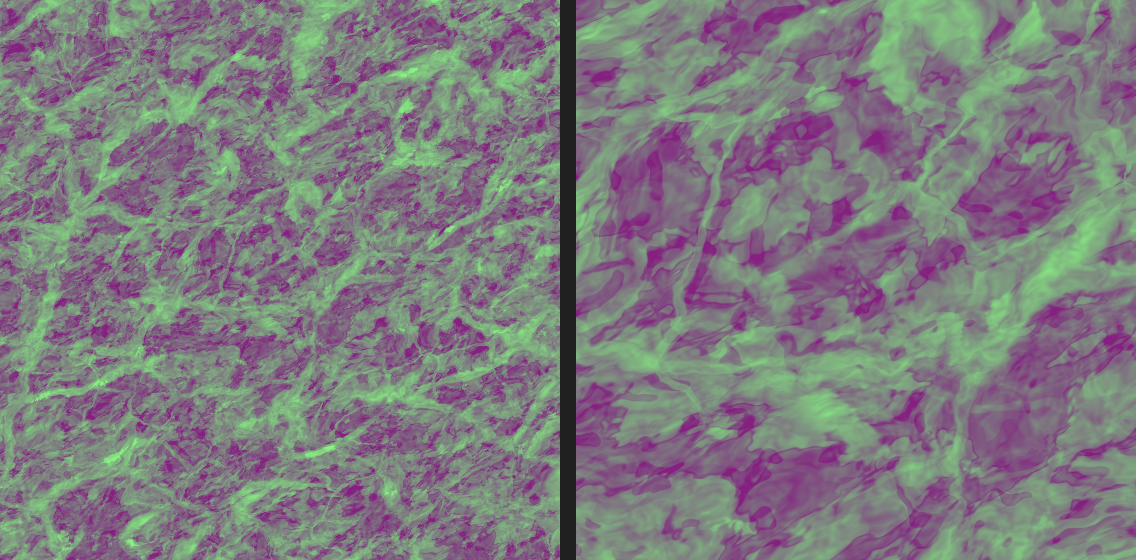
Left: the whole. Right: its middle third, enlarged.
A Shadertoy shader for this texture:

```glsl
// Veined marble: purple stone patches crossed by slanted, branching green veins.

const float GRAIN_ANGLE = 0.52;
const float NOISE_SPREAD = 0.28; // typical deviation of fbm

vec2 hash2(vec2 cell) {
    vec3 h = fract(cell.xyx * vec3(0.1031, 0.1030, 0.0973));
    h += dot(h, h.yzx + 33.33);
    return fract((h.xx + h.yz) * h.zy);
}

float cornerSlope(vec2 cell, vec2 offset) {
    float angle = 6.2832 * hash2(cell).x;
    return dot(vec2(cos(angle), sin(angle)), offset);
}

float gradientNoise(vec2 p) {
    vec2 i = floor(p), f = fract(p);
    vec2 w = f * f * f * (f * (f * 6.0 - 15.0) + 10.0);
    vec2 e = vec2(1.0, 0.0);
    float low = mix(cornerSlope(i, f), cornerSlope(i + e.xy, f - e.xy), w.x);
    float high = mix(cornerSlope(i + e.yx, f - e.yx), cornerSlope(i + e.xx, f - e.xx), w.x);
    return mix(low, high, w.y);
}

float fbm(vec2 p, int octaves, float gain) {
    float sum = 0.0, amplitude = 1.0;
    for (int i = 0; i < octaves; i++) {
        sum += amplitude * gradientNoise(p);
        p = mat2(1.98, 0.3, -0.3, 1.98) * p + 17.3;
        amplitude *= gain;
    }
    return sum;
}

// Gap between the two nearest cell centres: zero along the cell borders.
float cellBorder(vec2 p) {
    vec2 i = floor(p), f = fract(p);
    float nearest = 9.0, second = 9.0;
    for (int y = -1; y <= 1; y++)
    for (int x = -1; x <= 1; x++) {
        vec2 o = vec2(x, y);
        float d = length(o + hash2(i + o) - f);
        second = min(second, max(nearest, d));
        nearest = min(nearest, d);
    }
    return second - nearest;
}

// Turns the plane along the grain and lengthens features in that direction.
vec2 grainSpace(vec2 p, float angle, float stretch) {
    vec2 along = vec2(cos(angle), sin(angle));
    return vec2(dot(p, along) * stretch, dot(p, vec2(-along.y, along.x)));
}

vec2 crumple(vec2 p, float scale, float amount) {
    return p + amount * vec2(fbm(p * scale + 3.7, 5, 0.52), fbm(p * scale + 41.2, 5, 0.52));
}

float line(float dist, float width) {
    return 1.0 - smoothstep(0.5 * width, width, abs(dist));
}

void mainImage(out vec4 fragColor, in vec2 fragCoord) {
    vec2 uv = fragCoord / iResolution.y;
    vec2 streak = crumple(grainSpace(uv, GRAIN_ANGLE, 0.54), 9.0, 0.020);
    vec2 web = crumple(grainSpace(uv, GRAIN_ANGLE, 0.72) + 5.0, 8.0, 0.032);

    // Stone body: small sharp-edged patches with dark rims
    float cloud = fbm(streak * 17.0, 5, 0.68) / NOISE_SPREAD;
    float region = gradientNoise(web * 6.0 + 9.0);
    float level = cloud + 0.4 * region;
    float rim = exp(-pow((level + 0.42) / 0.22, 2.0));
    float green = 0.460 + 0.040 * clamp(level, -2.0, 2.5);
    green += 0.045 * (2.0 * smoothstep(-0.3, 0.0, level) - 1.0) - 0.13 * rim;

    // Mottling, crisp specks and ragged dark pits
    float mottle = fbm(web * 68.0 + 70.0, 3, 0.75);
    float specks = smoothstep(-0.05, 0.05, fbm(streak * 44.0 + 33.0, 3, 0.6));
    float pits = smoothstep(0.24, 0.32, fbm(web * 50.0 + 21.0, 2, 0.6) + 0.2 * region);
    green += 0.17 * mottle + 0.07 * (specks - 0.5) - 0.17 * pits;

    // Branching veins that swell and fade
    float swell = smoothstep(-0.25, 0.40, gradientNoise(web * 12.0 + 30.0));
    float border = cellBorder(web * 5.5) + 0.04 * mottle;
    float branches = line(border, 0.045 + 0.085 * swell) * (0.6 + 0.4 * swell);
    float twigBorder = cellBorder(web * 13.0 + 60.0) + 0.05 * mottle;
    float twigs = line(twigBorder, 0.05 + 0.07 * swell) * smoothstep(-0.1, 0.2, region);

    // Long streaks and hairlines
    float fade = smoothstep(-0.15, 0.35, gradientNoise(streak * 12.0 + 55.0));
    float streaks = line(gradientNoise(streak * 9.0 + 12.0) + 0.04 * mottle, 0.025 + 0.07 * fade);
    float hairs = line(gradientNoise(streak * 19.0 + 80.0), 0.07) * (1.0 - fade);

    float vein = max(max(branches, streaks * (0.25 + 0.75 * fade)), max(0.7 * twigs, 0.35 * hairs));
    green = mix(green, 0.75 + 0.18 * mottle + 0.03 * cloud, 0.88 * vein);

    // Pale flecks
    float flecks = smoothstep(0.33, 0.39, gradientNoise(streak * 40.0 + 95.0) + 0.14 * mottle);
    green += 0.17 * flecks * (0.35 + 0.65 * fade);

    green = clamp(green, 0.12, 0.95);
    float edgeTint = (green - 0.5) * (green - 0.5);
    fragColor = vec4(0.493 + 0.2 * edgeTint, green, 0.50, 1.0);
}
```
